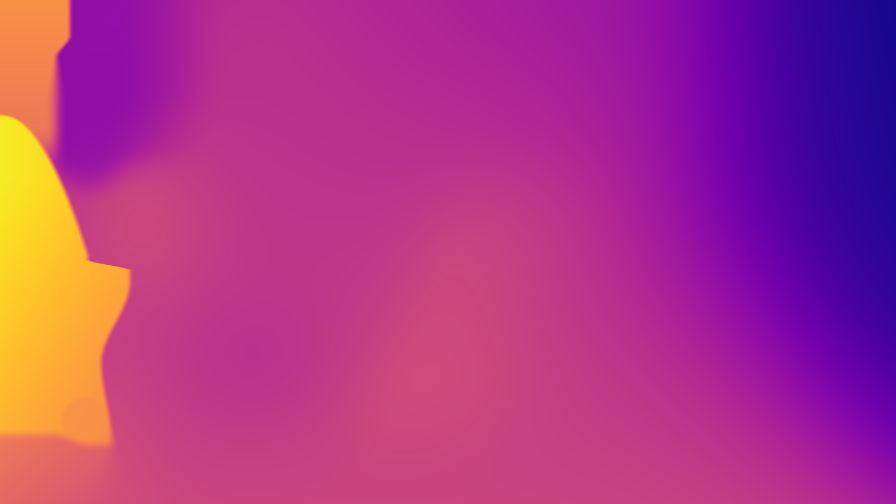
This texture map is drawn by a WebGL 1 fragment shader. Its source:

```glsl
precision highp float;
// A soft heat map: one scalar height field, built from ramps, gaussian hills
// and curved foreground silhouettes, is coloured through a smooth palette
// running from deep blue over magenta and orange to yellow.

#define BASE_TOP 0.405
#define BASE_RISE 0.085
#define RIDGE_HEIGHT 0.048
#define HOLLOW_DEPTH 0.13
#define DARK_EDGE 0.815
#define DOME_TOP 0.227
#define DOME_WIDTH 0.098
#define EDGE_SOFT 0.004

uniform vec2 u_resolution;

// Polynomial palette from blue (0) to yellow (1)
vec3 heatColor(float v) {
  vec3 c0 = vec3(0.0587, 0.0233, 0.5433);
  vec3 c1 = vec3(2.1765, 0.2384, 0.7540);
  vec3 c2 = vec3(-2.6895, -7.4559, 3.1108);
  vec3 c3 = vec3(6.1303, 42.3462, -28.5189);
  vec3 c4 = vec3(-11.1074, -82.6663, 60.1398);
  vec3 c5 = vec3(10.0231, 71.4136, -54.0722);
  vec3 c6 = vec3(-3.6587, -22.9315, 18.1919);
  return c0 + v * (c1 + v * (c2 + v * (c3 + v * (c4 + v * (c5 + v * c6)))));
}

float hill(vec2 p, vec2 center, vec2 radius) {
  vec2 d = (p - center) / radius;
  return exp(-dot(d, d));
}

// 1 to the left of the edge, 0 to the right
float leftOf(float x, float edge, float soft) {
  return 1.0 - smoothstep(edge - soft, edge + soft, x);
}

// Background: p.x runs right, p.y runs down from the top
float background(vec2 p) {
  float v = BASE_TOP + BASE_RISE * p.y;
  v -= 0.035 * hill(p, vec2(0.65, 0.0), vec2(0.2, 0.25));
  v += 0.015 * hill(p, vec2(0.3, 0.0), vec2(0.1, 0.3));
  v -= 0.032 * hill(p, vec2(0.28, 0.73), vec2(0.1, 0.15));
  v += 0.055 * hill(p, vec2(0.16, 0.43), vec2(0.08, 0.16));
  v += 0.03 * hill(p, vec2(0.12, 0.95), vec2(0.06, 0.25));

  // Leaning ridge, steep on its left side
  float d = p.x - (0.555 - 0.2 * (p.y - 0.33));
  d /= d < 0.0 ? 0.075 : 0.13;
  float span = smoothstep(0.22, 0.52, p.y) * (1.0 - smoothstep(0.72, 1.0, p.y));
  v += RIDGE_HEIGHT * exp(-d * d) * span;

  // Purple hollow at the upper left
  float right = 0.195 - 0.02 * smoothstep(0.15, 0.33, p.y);
  float hollow = leftOf(p.x, right, 0.065);
  hollow *= 1.0 - smoothstep(0.29, 0.385, p.y - 0.05 * hill(p, vec2(0.1, 0.35), vec2(0.04, 0.2)) + 0.02);
  v -= HOLLOW_DEPTH * hollow * (0.78 + 0.22 * smoothstep(0.0, 0.25, p.y));

  // Fall-off into the dark right side
  float bend = max(p.y - 0.25, 0.0);
  float edge = DARK_EDGE + 0.46 * bend * bend;
  return v / (1.0 + exp((p.x - edge) / (0.06 + 0.03 * p.y)));
}

// Right outline of the yellow shape: dome, shelf, then waist
float domeOutline(float y) {
  float x = DOME_WIDTH * sqrt(clamp((y - DOME_TOP) / 0.28, 0.0, 1.0));
  x += 0.047 * smoothstep(0.515, 0.537, y);
  x -= 0.032 * smoothstep(0.56, 0.72, y);
  return x + 0.012 * smoothstep(0.72, 0.88, y);
}

void main() {
  vec2 p = gl_FragCoord.xy / u_resolution;
  p.y = 1.0 - p.y;
  float v = background(p);

  // Orange block in the upper left corner
  float blockEdge = 0.078 - 0.015 * smoothstep(0.07, 0.115, p.y);
  float blockSoft = EDGE_SOFT + 0.008 * smoothstep(0.09, 0.2, p.y);
  float block = leftOf(p.x, blockEdge, blockSoft);
  block *= 1.0 - smoothstep(0.25, 0.37, p.y);
  v = mix(v, 0.74 - 0.32 * p.y, block);

  // Yellow body, brightest at the top left
  float body = 0.97 - 0.28 * max(p.y - 0.35, 0.0) - 0.85 * p.x;

  // Orange floor with a rounded bump, fading downwards
  float ground = 0.66 - 0.65 * p.x - 0.4 * max(p.y - 0.87, 0.0);
  float bump = length((p - vec2(0.095, 0.835)) * vec2(1.778, 1.0));
  body = mix(body, 0.735, 0.75 * (1.0 - smoothstep(0.04, 0.053, bump)));
  float floorLine = 0.862 + 0.02 * smoothstep(0.06, 0.1, p.x);
  body = mix(body, ground, smoothstep(floorLine - 0.012, floorLine + 0.014, p.y));

  float soft = EDGE_SOFT + 0.025 * smoothstep(0.84, 1.0, p.y);
  float cover = leftOf(p.x, domeOutline(p.y), soft);
  cover *= smoothstep(DOME_TOP - 0.004, DOME_TOP + 0.008, p.y);
  v = mix(v, body, cover);

  gl_FragColor = vec4(clamp(heatColor(clamp(v, 0.0, 1.0)), 0.0, 1.0), 1.0);
}
```
